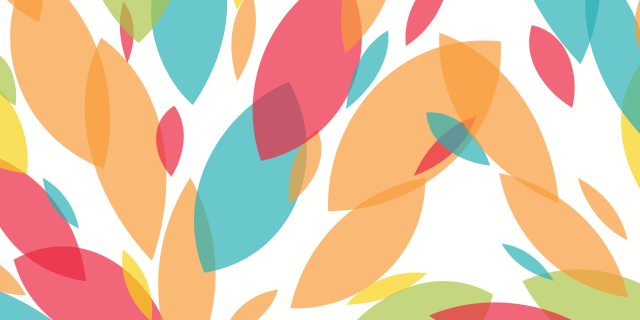
Write a Shadertoy shader that draws this pattern.

```glsl
// Translucent pointed leaves spreading in fans from centres below the canvas.
// Each fan is a set of rings; large and small leaves alternate along a ring,
// jittered by a hash, and every leaf is glazed over those below it.

const float FAN_PERIOD = 1.68;              // lengths are in canvas heights
const vec2  FAN_BASE = vec2(0.586, -0.18);
const float RING_GAP = 0.36;
const float SLOT_GAP = 0.19;
const int   RINGS = 4;
const int   SLOTS = 13;                     // slots on each side of the fan axis
const float OPACITY = 0.7;

const vec3 PAPER  = vec3(1.0, 1.0, 0.995);
const vec3 ORANGE = vec3(0.97, 0.61, 0.23);
const vec3 PINK   = vec3(0.92, 0.15, 0.25);
const vec3 YELLOW = vec3(0.97, 0.82, 0.08);
const vec3 TEAL   = vec3(0.16, 0.69, 0.71);
const vec3 GREEN  = vec3(0.67, 0.77, 0.28);

// Three random values in 0..1 from a cell index
vec3 hash33(vec3 p) {
    p = fract(p * vec3(0.1031, 0.1030, 0.0973));
    p += dot(p, p.yxz + 33.33);
    return fract((p.xxy + p.yxx) * p.zyx);
}

// Pigment chosen from a value in 0..1, each with its own share
vec3 pigment(float pick) {
    if (pick < 0.34) return ORANGE;
    if (pick < 0.53) return PINK;
    if (pick < 0.70) return YELLOW;
    if (pick < 0.87) return TEAL;
    return GREEN;
}

// Signed distance to a leaf along y: two arcs sharing their tips.
// halfSize is (half width, half length); bulge makes one side fuller.
float leafDistance(vec2 p, vec2 halfSize, float bulge, float taper) {
    p.x *= 1.0 - taper * clamp(p.y / halfSize.y, -1.0, 1.0);
    float width = halfSize.x * (1.0 + bulge * sign(p.x));
    float radius = (halfSize.y * halfSize.y + width * width) / (2.0 * width);
    return length(vec2(abs(p.x) + radius - width, p.y)) - radius;
}

// Lays one leaf of a fan over the colour below
vec3 glazeLeaf(vec3 below, vec2 p, vec3 cell, float pixel) {
    vec3 place = hash33(cell + 40.0);
    vec3 form = hash33(cell.zxy + 71.0);

    // Position on the ring, measured from the fan base
    float radius = 0.34 + RING_GAP * cell.y + 0.12 * (place.x - 0.5);
    float angle = (cell.z + 0.5 * (place.y - 0.5)) * SLOT_GAP / radius;
    vec2 centre = radius * vec2(sin(angle), cos(angle));
    if (abs(angle) > 1.75 || abs(centre.x) > 0.5 * FAN_PERIOD) return below;

    // Large and small leaves alternate between slots and rings
    bool isLarge = mod(cell.y + cell.z, 2.0) < 0.5;
    vec2 halfSize = isLarge ? vec2(0.13, 0.33) : vec2(0.042, 0.125);
    halfSize *= mix(0.75, 1.15, form.x);
    halfSize.x *= mix(0.65, 1.2, form.y);

    // Leaf axis points away from the base, with a slight wobble
    float tilt = angle + 0.3 * (place.z - 0.5);
    vec2 axis = vec2(sin(tilt), cos(tilt));
    vec2 offset = p - centre;
    vec2 local = vec2(dot(offset, vec2(axis.y, -axis.x)), dot(offset, axis));

    float d = leafDistance(local, halfSize, 0.5 * (form.z - 0.5), 0.3 * (place.x - 0.3));
    float coverage = clamp(0.5 - d / pixel, 0.0, 1.0);
    float pick = fract(0.309 * cell.z + 0.41 * cell.y + 0.53 * cell.x);
    return mix(below, pigment(pick), OPACITY * coverage);
}

// Draws all leaves of one fan, p being relative to its base
vec3 glazeFan(vec3 colour, vec2 p, float fan, float pixel) {
    for (int ring = 0; ring < RINGS; ring++)
        for (int slot = -SLOTS; slot <= SLOTS; slot++)
            colour = glazeLeaf(colour, p, vec3(fan, float(ring), float(slot)), pixel);
    return colour;
}

void mainImage(out vec4 fragColor, in vec2 fragCoord) {
    float pixel = 1.0 / iResolution.y;
    vec2 p = fragCoord * pixel;
    vec3 colour = PAPER;
    for (int fan = 0; fan < 2; fan++) {
        vec2 base = FAN_BASE + vec2(FAN_PERIOD * float(fan), 0.0);
        colour = glazeFan(colour, p - base, float(fan), pixel);
    }
    fragColor = vec4(colour, 1.0);
}
```
